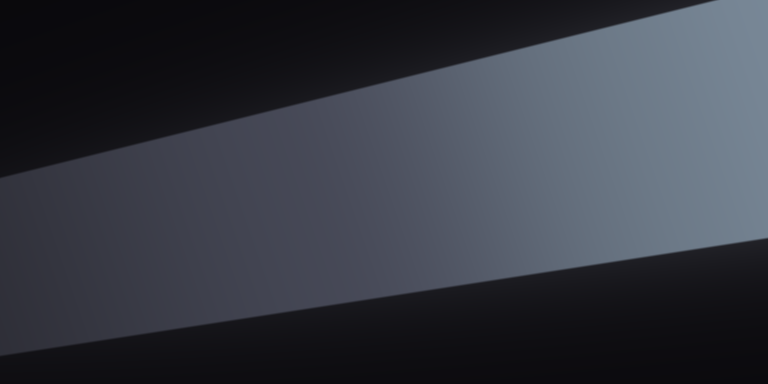
Write a WebGL 1 fragment shader that draws this background.

```glsl
precision highp float;
uniform vec2 u_resolution;

// Signed distance above a line given by its height at x = 0 and its slope
float aboveLine(vec2 p, float height, float slope) {
  return (p.y - height - slope * p.x) / sqrt(1.0 + slope * slope);
}

// Slate ramp running along the beam
vec3 beamColor(float t) {
  vec3 color = mix(vec3(0.16, 0.16, 0.19), vec3(0.28, 0.29, 0.345), smoothstep(-0.4, 1.2, t));
  color = mix(color, vec3(0.42, 0.47, 0.525), smoothstep(0.95, 1.95, t));
  return mix(color, vec3(0.47, 0.53, 0.59), smoothstep(1.75, 2.4, t));
}

void main() {
  vec2 p = gl_FragCoord.xy / u_resolution.y;
  p.x *= 2.0 * u_resolution.y / u_resolution.x;

  // Widening beam between two slanted edges
  float upper = aboveLine(p, 0.5365, 0.2483);
  float lower = -aboveLine(p, 0.073, 0.1535);
  float outside = max(upper, lower);
  float along = p.x + 0.35 * p.y;

  // Dark surround with a faint glow that grows toward the bright end
  float glow = exp(-7.0 * max(outside, 0.0)) * (0.32 + 0.32 * along);
  vec3 surround = vec3(0.037, 0.033, 0.046) + vec3(0.095, 0.1, 0.11) * glow;

  // Soft edge
  float softness = max(0.004, 0.75 / u_resolution.y);
  float beam = 1.0 - smoothstep(-softness, softness, outside);
  gl_FragColor = vec4(mix(surround, beamColor(along), beam), 1.0);
}
```
